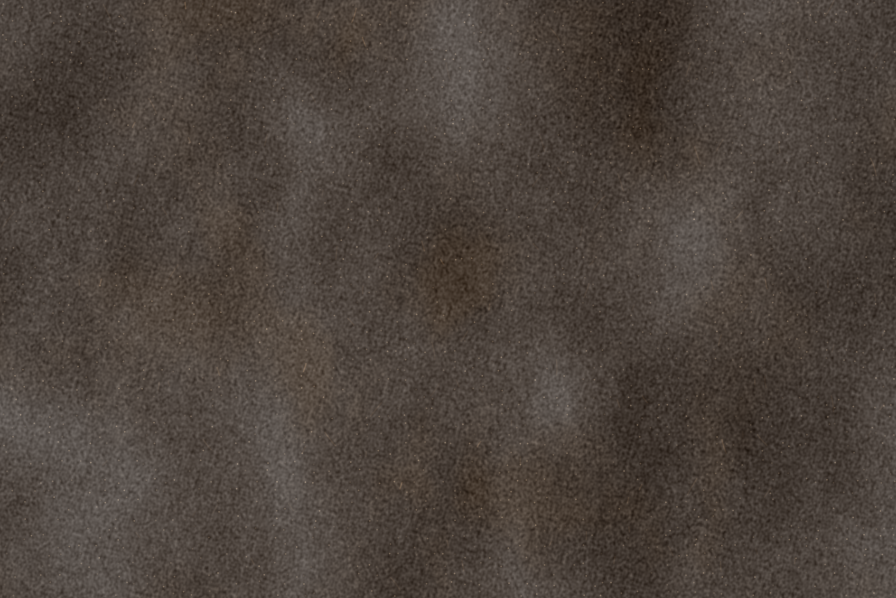
Reproduce this texture procedurally as a Shadertoy shader.

```glsl
// Dark brown worn paper: soft cloudy patches, ochre stains, fine grain and stray fibres.

vec2 hash2(vec2 cell) {
    uvec2 v = uvec2(ivec2(cell)) * 1664525u + 10139u;
    v.x += v.y * 1664525u;
    v.y += v.x * 1664525u;
    v ^= v >> 16;
    v.x += v.y * 1664525u;
    v.y += v.x * 1664525u;
    v ^= v >> 16;
    return vec2(v & 65535u) / 65535.0;
}

float cornerSlope(vec2 cell, vec2 offset) {
    return dot(hash2(cell) * 2.0 - 1.0, offset);
}

float gradientNoise(vec2 p) {
    vec2 i = floor(p), f = p - i;
    vec2 u = f * f * f * (f * (f * 6.0 - 15.0) + 10.0);
    vec2 e = vec2(1.0, 0.0);
    return mix(mix(cornerSlope(i, f), cornerSlope(i + e, f - e), u.x),
               mix(cornerSlope(i + e.yx, f - e.yx), cornerSlope(i + 1.0, f - 1.0), u.x), u.y);
}

float fbm(vec2 p) {
    float sum = 0.0, amplitude = 1.0;
    for (int octave = 0; octave < 5; octave++) {
        sum += amplitude * gradientNoise(p);
        p = mat2(1.7, 0.9, -0.9, 1.7) * p + 17.3;
        amplitude *= 0.52;
    }
    return sum;
}

// Short, slightly bent strokes, mostly upright, in a few of the cells
float fibres(vec2 p, float pixel) {
    vec2 home = floor(p * 15.0);
    float cover = 0.0;
    for (int y = -1; y <= 1; y++)
    for (int x = -1; x <= 1; x++) {
        vec2 cell = home + vec2(x, y);
        vec2 place = hash2(cell + 300.0), traits = hash2(cell + 700.0);
        float tilt = (traits.x - 0.5) * 1.5;
        float halfLength = mix(0.004, 0.016, traits.y * traits.y);
        vec2 d = mat2(cos(tilt), sin(tilt), -sin(tilt), cos(tilt)) * (p - (cell + place) / 15.0);
        d.x += 12.0 * d.y * d.y * (place.x - 0.5);
        d.y -= clamp(d.y, -halfLength, halfLength);
        float stroke = 1.0 - smoothstep(0.0, 0.0012 + 0.7 * pixel, length(d));
        cover = max(cover, stroke * step(0.6, hash2(cell + 900.0).x) * (0.4 + 0.6 * place.y));
    }
    return cover;
}

// Tiny glinting points
float specks(vec2 p, float pixel) {
    vec2 cell = floor(p * 64.0), place = hash2(cell + 1300.0), traits = hash2(cell + 1700.0);
    float d = length(p - (cell + 0.2 + 0.6 * place) / 64.0);
    return (1.0 - smoothstep(0.0, 0.0015 + 0.6 * pixel, d)) * step(0.6, traits.x) * traits.y;
}

void mainImage(out vec4 fragColor, in vec2 fragCoord) {
    vec2 p = fragCoord / iResolution.y;
    float pixel = 1.0 / iResolution.y;
    float edge = abs(fragCoord.x / iResolution.x - 0.5) * 2.0;

    // Cloudy patches, taller than wide
    vec2 warp = 0.12 * vec2(gradientNoise(p * 3.0 + 40.0), gradientNoise(p * 3.0 + 80.0));
    float cloud = fbm((p + warp) * vec2(3.3, 2.1) + 11.0);
    float stain = fbm((p - warp) * vec2(4.6, 3.4) + 57.0);

    // Fine felted grain, turned off the pixel axes, with a faint upright lean
    vec2 q = mat2(0.96, 0.28, -0.28, 0.96) * p;
    float grain = 0.125 * gradientNoise(q * vec2(193.0, 171.0) + 5.0)
                + 0.080 * gradientNoise(q.yx * vec2(127.0, 139.0) + 31.0)
                + 0.055 * gradientNoise(p * vec2(83.0, 59.0) + 9.0)
                + 0.025 * gradientNoise(q * vec2(37.0, 23.0) + 3.0);

    float tone = 0.162 * cloud + grain;
    vec3 paper = vec3(0.298, 0.262, 0.236) + tone * vec3(0.99, 1.0, 1.01);

    // Grey bloom on the light patches and sides, flecked ochre where the surface is stained
    float bloom = smoothstep(0.05, 0.5, cloud) + 0.5 * edge * edge;
    paper += bloom * vec3(-0.003, 0.003, 0.008);
    float ochre = smoothstep(-0.05, 0.5, stain + 2.0 * grain) * (1.0 - 0.45 * edge);
    paper += ochre * vec3(0.020, 0.007, -0.009);

    paper += fibres(p, pixel) * vec3(0.15, 0.11, 0.07) * (0.35 + 0.65 * ochre);
    paper += specks(p, pixel) * vec3(0.22, 0.19, 0.15);

    fragColor = vec4(paper, 1.0);
}
```
